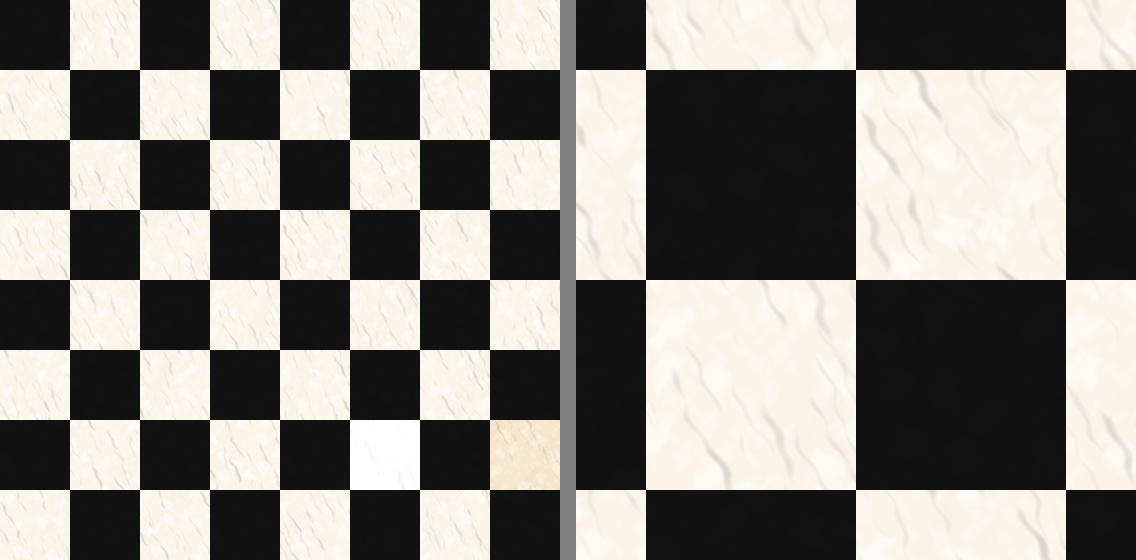
Left, the full canvas; right, a detail of the centre.
A three.js fragment shader for this pattern:

```glsl
// Checkerboard of 8 by 8 polished tiles: plain black and veined cream marble.
// Each tile seeds its own veins (wavering slanted lines) and its own clouding
// (warped cellular noise); one tile is bleached white and one is stained tan.
varying vec2 vUv;

const float TILES = 8.0;
const float PI = 3.14159265;
const float VEIN_SLANT = 0.46;

const vec3 BLACK = vec3(0.066, 0.066, 0.067);
const vec3 BLACK_FLECK = vec3(0.085, 0.081, 0.081);
const vec3 CREAM = vec3(0.982, 0.955, 0.912);
const vec3 CREAM_CLOUD = vec3(0.993, 0.982, 0.960);
const vec3 TAN = vec3(0.968, 0.900, 0.800);
const vec3 TAN_CLOUD = vec3(0.982, 0.945, 0.880);
const vec3 WHITE = vec3(1.0);
const vec3 VEIN_GREY = vec3(0.825, 0.805, 0.770);
const vec3 VEIN_TAN = vec3(0.850, 0.775, 0.660);
const vec3 VEIN_PALE = vec3(0.900);

vec2 hash2(vec2 p) {
  vec2 q = vec2(dot(p, vec2(127.1, 311.7)), dot(p, vec2(269.5, 183.3)));
  return fract(sin(q) * 43758.5);
}

// Layered sines, roughly -1 to 1
float waver(float t, float phase) {
  return 0.5 * sin(7.0 * t + phase)
       + 0.3 * sin(17.0 * t + 2.3 * phase)
       + 0.2 * sin(39.0 * t + 4.1 * phase);
}

// Distance to the nearest scattered point
float cellular(vec2 p, vec2 seed) {
  vec2 base = floor(p);
  float nearest = 2.0;
  for (int y = -1; y <= 1; y++) {
    for (int x = -1; x <= 1; x++) {
      vec2 c = base + vec2(float(x), float(y));
      nearest = min(nearest, length(c + hash2(c + seed) - p));
    }
  }
  return nearest;
}

// Broken, slanted veins crossing one tile
float veins(vec2 p, vec2 seed, float spacing, float width) {
  float ink = 0.0;
  for (int i = 0; i < 9; i++) {
    float n = float(i);
    vec2 r = hash2(seed + 3.7 * n);
    float center = spacing * (n + 0.8 * r.x);
    float bend = 0.045 * waver(p.y, 40.0 * r.y);
    float d = abs(p.x + VEIN_SLANT * p.y - center - bend);
    float presence = smoothstep(-0.25, 0.7, waver(0.8 * p.y, 50.0 * r.x));
    float reach = width * mix(0.4, 1.0, presence);
    float line = 1.0 - smoothstep(0.1 * reach, reach, d);
    ink = max(ink, line * presence * mix(0.5, 1.0, r.y));
  }
  return ink;
}

// Ragged pale patches, from large blots down to small flakes
float clouds(vec2 p, vec2 seed) {
  float phase = 6.0 * hash2(seed).x;
  vec2 q = p + 0.05 * vec2(waver(1.6 * p.y, phase), waver(1.6 * p.x, phase + 2.0));
  q += 0.015 * vec2(sin(47.0 * p.y + phase), sin(53.0 * p.x - phase));
  float blots = 1.0 - smoothstep(0.18, 0.32, cellular(3.2 * q, seed));
  float flakes = 1.0 - smoothstep(0.15, 0.42, cellular(9.0 * q, seed + 31.0));
  return clamp(0.75 * blots + 0.45 * flakes, 0.0, 1.0);
}

vec3 marble(vec2 p, vec2 seed, vec3 body, vec3 cloud, vec3 vein) {
  float shade = 0.006 * waver(0.7 * p.x - 0.4 * p.y, 9.0 * hash2(seed).y);
  vec3 color = mix(body + shade, cloud, clouds(p, seed));
  float ink = veins(p, seed, 0.30, 0.034);
  ink = max(ink, 0.45 * veins(p, seed + 17.0, 0.19, 0.020));
  return mix(color, vein, 0.85 * ink);
}

float isTile(vec2 tile, vec2 place) {
  vec2 d = abs(tile - place);
  return 1.0 - step(0.5, max(d.x, d.y));
}

// 1 on light squares and 0 on dark ones, with smoothed edges
float checker(vec2 grid, vec2 softness) {
  vec2 s = clamp(sin(PI * grid) / (PI * softness), -1.0, 1.0);
  return 0.5 + 0.5 * s.x * s.y;
}

void main() {
  vec2 grid = vUv * TILES;
  vec2 tile = mod(floor(grid), TILES);
  vec2 p = fract(grid);
  vec2 seed = 11.0 * tile + 5.0;

  // Two odd tiles in the second row
  float bleached = isTile(tile, vec2(5.0, 1.0));
  float stained = isTile(tile, vec2(7.0, 1.0));
  vec3 body = mix(mix(CREAM, TAN, stained), WHITE, bleached);
  vec3 cloud = mix(mix(CREAM_CLOUD, TAN_CLOUD, stained), WHITE, bleached);
  vec3 vein = mix(mix(VEIN_GREY, VEIN_TAN, stained), VEIN_PALE, bleached);

  vec3 light = marble(p, seed, body, cloud, vein);
  vec3 dark = mix(BLACK, BLACK_FLECK, 0.4 * clouds(p, seed));
  vec2 softness = max(0.5 * fwidth(grid), vec2(0.0001));
  gl_FragColor = vec4(mix(dark, light, checker(grid, softness)), 1.0);
}
```
